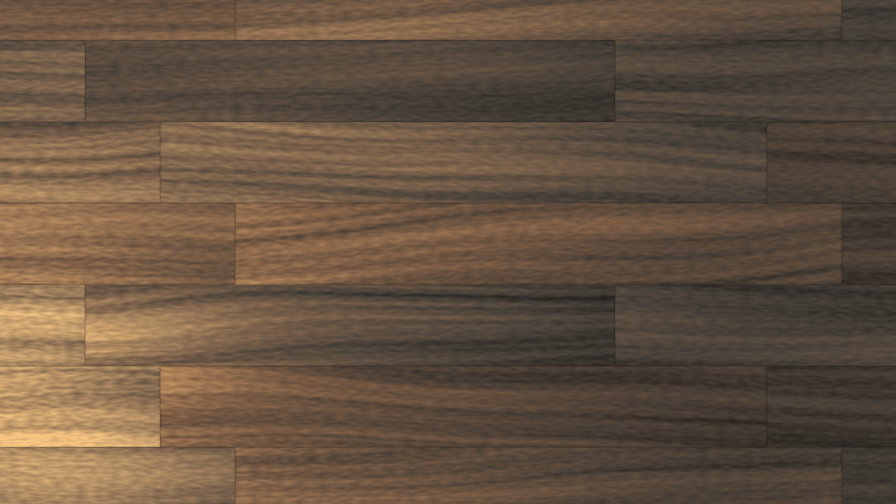
This texture is drawn by a WebGL 1 fragment shader. Its source:

```glsl
precision highp float;

uniform vec2 u_resolution;

#define ROW_HEIGHT 0.1615
#define TOP_OFFSET 0.080
#define FIRST_JOINT 0.169
#define JOINT_STEP 0.149
#define SHORT_BOARD 1.051
#define LONG_BOARD 1.203
#define SEAM_WIDTH 0.0012
#define SEAM_DEPTH 0.18
#define BAND_CONTRAST 0.36
#define RING_DENSITY 230.0
#define PORE_CONTRAST 0.24
#define GLOW_STRENGTH 0.43

const vec3 WALNUT_DARK = vec3(0.27, 0.24, 0.212);
const vec3 WALNUT_BROWN = vec3(0.48, 0.37, 0.28);
const vec3 WALNUT_GOLD = vec3(0.87, 0.67, 0.44);

float hash(vec2 p) {
  vec3 q = fract(p.xyx * vec3(0.1031, 0.1030, 0.0973));
  q += dot(q, q.yzx + 33.33);
  return fract((q.x + q.y) * q.z);
}

vec2 gradient(vec2 cell) {
  float angle = 6.28318 * hash(cell);
  return vec2(cos(angle), sin(angle));
}

float gradientNoise(vec2 p) {
  vec2 i = floor(p), f = fract(p);
  vec2 u = f * f * f * (f * (f * 6.0 - 15.0) + 10.0);
  vec2 e = vec2(1.0, 0.0);
  float bottom = mix(dot(gradient(i), f),
                     dot(gradient(i + e.xy), f - e.xy), u.x);
  float top = mix(dot(gradient(i + e.yx), f - e.yx),
                  dot(gradient(i + e.xx), f - e.xx), u.x);
  return mix(bottom, top, u.y);
}

// Relative brightness of the wood figure within one board
float woodGrain(vec2 p, vec2 board, float slope) {
  float slant = slope + 0.05 * (hash(board + 7.0) - 0.5);
  float contrast = mix(0.6, 1.3, hash(board + 19.0));
  vec2 q = vec2(p.x, p.y + slant * p.x);
  q += 10.0 * vec2(hash(board + 31.0), hash(board + 43.0));

  float warp = gradientNoise(q * vec2(1.4, 5.0));
  float broad = gradientNoise(q * vec2(0.9, 11.0));
  float bands = gradientNoise(vec2(q.x * 0.6, q.y * 42.0 + 2.0 * warp));
  float fine = gradientNoise(vec2(q.x * 1.6, q.y * 105.0 + 4.0 * warp));
  float pores = gradientNoise(q * vec2(45.0, 170.0));
  float wobble = gradientNoise(q * vec2(4.0, 15.0));
  float rings = 0.5 + 0.5 * sin(q.y * RING_DENSITY + 11.0 * warp + 1.5 * wobble);

  float figure = BAND_CONTRAST * bands + 0.18 * fine - 0.09 * pow(rings, 4.0);
  return 1.02 + 0.42 * broad + contrast * figure + PORE_CONTRAST * pores;
}

// Warm light from the lower left, fading to shade on the right
float lightLevel(vec2 p) {
  vec2 d = (p - vec2(0.0, 0.15)) / vec2(0.40, 0.42);
  float ambient = mix(0.43, 0.28, smoothstep(0.4, 1.6, p.x));
  ambient *= mix(0.87, 1.0, smoothstep(0.0, 0.4, p.y));
  return ambient + GLOW_STRENGTH * exp(-dot(d, d));
}

vec3 woodColor(float level) {
  float low = (level - WALNUT_DARK.r) / (WALNUT_BROWN.r - WALNUT_DARK.r);
  float high = (level - WALNUT_BROWN.r) / (WALNUT_GOLD.r - WALNUT_BROWN.r);
  vec3 shade = mix(WALNUT_DARK, WALNUT_BROWN, clamp(low, 0.0, 1.0));
  shade *= min(1.0, max(level, 0.1) / WALNUT_DARK.r);
  return mix(shade, WALNUT_GOLD, clamp(high, 0.0, 1.3));
}

void main() {
  vec2 p = gl_FragCoord.xy / u_resolution.y;
  float pixel = 1.0 / u_resolution.y;

  // Rows and staggered joints, repeating every three rows
  float rowCoord = (1.0 - p.y - TOP_OFFSET) / ROW_HEIGHT + 1.0;
  float row = floor(rowCoord);
  float stagger = mod(row + 2.0, 3.0);
  float leftJoint = FIRST_JOINT + JOINT_STEP * stagger;
  float rightJoint = leftJoint + (stagger < 0.5 ? SHORT_BOARD : LONG_BOARD);
  float slot = step(leftJoint, p.x) + step(rightJoint, p.x);
  vec2 board = vec2(row, slot) * vec2(3.0, 11.0) + 5.0;

  // Tone and grain direction of each board
  float middle = slot == 1.0 ? 1.0 : 0.0;
  float rowTone = (stagger - 1.0) * mix(-0.25, 1.0, middle);
  float tone = 1.0 + 0.17 * rowTone + 0.14 * (hash(board) - 0.5);
  float slope = middle * 0.06 * sin(2.0944 * stagger);
  float level = lightLevel(p) * tone * woodGrain(p, board, slope);
  float redness = hash(board + 57.0) - 0.5;
  vec3 color = woodColor(level) * (1.0 + redness * vec3(0.06, -0.02, -0.08));

  // Dark seams between boards
  float across = fract(rowCoord);
  float rowEdge = min(across, 1.0 - across) * ROW_HEIGHT;
  float jointEdge = min(abs(p.x - leftJoint), abs(p.x - rightJoint));
  float seam = 1.0 - smoothstep(0.0, SEAM_WIDTH + pixel, min(rowEdge, jointEdge));
  color *= 1.0 - SEAM_DEPTH * seam;

  gl_FragColor = vec4(clamp(color, 0.0, 1.0), 1.0);
}
```
